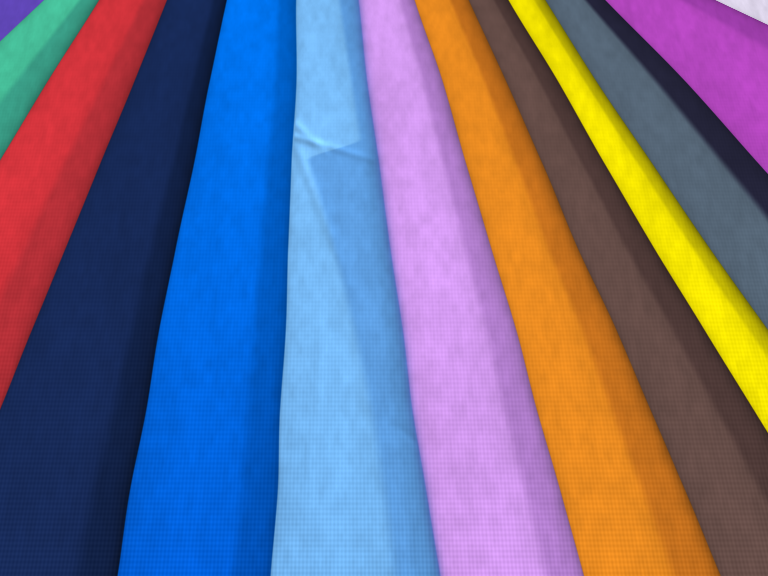
A WebGL 1 fragment shader for this texture:

```glsl
precision highp float;
// Fan of overlapping fabric strips spreading towards the viewer.
// Each strip lies between two quadratic edges, with a soft fold and a contact
// shadow; creases, fibre noise and a fine woven lattice finish the surface.
uniform vec2 u_resolution;

float hash(vec2 p) {
  vec3 q = fract(vec3(p.xyx) * 0.1031);
  q += dot(q, q.yzx + 33.33);
  return fract((q.x + q.y) * q.z);
}

float noise(vec2 p) {
  vec2 i = floor(p), f = fract(p);
  f = f * f * (3.0 - 2.0 * f);
  return mix(mix(hash(i), hash(i + vec2(1.0, 0.0)), f.x),
             mix(hash(i + vec2(0.0, 1.0)), hash(i + 1.0), f.x), f.y);
}

float fbm(vec2 p) {
  float sum = 0.0, amp = 0.5;
  for (int i = 0; i < 4; i++) {
    sum += amp * noise(p);
    p = p * 2.03 + 7.1;
    amp *= 0.5;
  }
  return sum;
}

// Edge position at depth t, through its top, middle and bottom positions.
float edge(float t, float top, float mid, float low) {
  float curve = top + t * (4.0 * mid - 3.0 * top - low)
              + t * t * 2.0 * (top + low - 2.0 * mid);
  return curve + 0.005 * (noise(vec2(t * 7.0, top * 90.0)) - 0.5);
}

// Lays one strip over what is below it; gap is the shadow depth at its right.
vec3 cloth(vec3 under, float x, float l, float r, vec3 lit, vec3 shade,
           float fold, float gap) {
  float aa = 1.0 / u_resolution.x;
  float u = (x - l) / (r - l);
  vec3 c = mix(lit, shade, smoothstep(fold - 0.05, fold + 0.05, u));
  c *= 1.0 + 0.05 * sin(3.1416 * clamp(u / fold, 0.0, 1.0));
  c *= 1.0 - gap * exp(-max(r - x, 0.0) / 0.008);
  c *= 1.0 - 0.12 * exp(-max(x - l, 0.0) / 0.003);
  return mix(under, c, smoothstep(-aa, aa, x - l));
}

// Thin crease from a to b: dark on one side, light on the other.
float crease(vec2 p, vec2 a, vec2 b, float width) {
  vec2 d = b - a;
  float h = clamp(dot(p - a, d) / dot(d, d), 0.0, 1.0);
  vec2 off = p - a - d * h;
  float side = (d.x * off.y - d.y * off.x) / length(d);
  return side / width * exp(-dot(off, off) / (width * width)) * (1.0 - 0.6 * h);
}

void main() {
  vec2 uv = gl_FragCoord.xy / u_resolution;
  float x = uv.x, t = 1.0 - uv.y;
  vec2 p = vec2(x, t * 0.75);

  // Boundaries from left to right
  float e1 = edge(t, 0.058, -0.343, -0.745);
  float e2 = edge(t, 0.128, -0.102, -0.332);
  float e3 = edge(t, 0.217, 0.065, -0.094);
  float e4 = edge(t, 0.297, 0.219, 0.152);
  float e5 = edge(t, 0.388, 0.375, 0.352);
  float e6 = edge(t, 0.465, 0.515, 0.573);
  float e7 = edge(t, 0.542, 0.655, 0.760);
  float e8 = edge(t, 0.609, 0.777, 0.940);
  float e9 = edge(t, 0.664, 0.884, 1.115);
  float e10 = edge(t, 0.710, 0.960, 1.240);
  float e11 = edge(t, 0.790, 1.130, 1.430);
  float e12 = edge(t, 0.931, 1.720, 2.500);

  // Cool strips
  vec3 c = vec3(0.38, 0.28, 0.72);
  c = cloth(c, x, e1, e2, vec3(0.27, 0.72, 0.58), vec3(0.23, 0.62, 0.53), 0.65, 0.3);
  c = cloth(c, x, e2, e3, vec3(0.80, 0.20, 0.23), vec3(0.71, 0.19, 0.22), 0.65, 0.25);
  c = cloth(c, x, e3, e4, vec3(0.09, 0.16, 0.33), vec3(0.07, 0.13, 0.27), 0.78, 0.4);
  vec3 azure = mix(vec3(0.0, 0.44, 0.91), vec3(0.01, 0.36, 0.82), t);
  c = cloth(c, x, e4, e5, azure, azure * 0.87, 0.76, 0.2);

  // Pale strip, with a diagonal fold below the pinch and a straight one above
  float diagonal = edge(t, 0.325, 0.448, 0.515);
  float upright = mix(0.442, 0.474, t * 3.5);
  float fold = mix(upright, diagonal, smoothstep(0.24, 0.28, t));
  vec3 pale = mix(vec3(0.46, 0.71, 0.93), vec3(0.44, 0.69, 0.92), t);
  c = cloth(c, x, e5, e6, pale, vec3(0.37, 0.62, 0.88),
            clamp((fold - e5) / (e6 - e5), 0.08, 0.95), 0.25);
  float onPale = smoothstep(e5, e5 + 0.004, x) * (1.0 - smoothstep(e6 - 0.004, e6, x));
  float wrinkles = crease(p, vec2(0.384, 0.162), vec2(0.425, 0.200), 0.006)
                 + crease(p, vec2(0.384, 0.178), vec2(0.485, 0.208), 0.005)
                 + 0.6 * crease(p, vec2(0.388, 0.195), vec2(0.455, 0.370), 0.007)
                 + 0.5 * crease(p, vec2(0.550, 0.580), vec2(0.515, 0.555), 0.006);
  c *= 1.0 - 0.3 * onPale * wrinkles;
  float rearFold = smoothstep(-0.006, 0.006, x - mix(0.450, 0.540, t));
  c *= 1.0 - 0.05 * onPale * rearFold * smoothstep(0.24, 0.30, t);

  // Warm strips
  c = cloth(c, x, e6, e7, vec3(0.79, 0.58, 0.90), vec3(0.70, 0.50, 0.81), 0.74, 0.3);
  float lilacRim = exp(-abs(x - e6) / 0.004);
  c = mix(c, vec3(0.34, 0.42, 0.77), 0.6 * lilacRim);
  c = cloth(c, x, e7, e8, vec3(0.87, 0.52, 0.13), vec3(0.77, 0.44, 0.12), 0.66, 0.35);
  c = cloth(c, x, e8, e9, vec3(0.38, 0.29, 0.27), vec3(0.31, 0.23, 0.22), 0.64, 0.35);
  c = cloth(c, x, e9, e10, vec3(0.93, 0.87, 0.01), vec3(0.80, 0.75, 0.02), 0.70, 0.45);
  c = cloth(c, x, e10, e11, vec3(0.32, 0.38, 0.44), vec3(0.14, 0.14, 0.22), 0.67, 0.2);
  c = cloth(c, x, e11, e12, vec3(0.68, 0.27, 0.72), vec3(0.61, 0.24, 0.66), 0.70, 0.2);
  c = cloth(c, x, e12, e12 + 0.3, vec3(0.85, 0.82, 0.90), vec3(0.80), 0.8, 0.0);

  // Fibres and weave, finer towards the far end
  vec2 w = vec2(x - 0.45, p.y) / mix(0.7, 1.0, t);
  float lattice = sin((w.x + w.y) * 620.0) * sin((w.x - w.y) * 620.0);
  float fibres = fbm(w * vec2(90.0, 60.0)) - 0.47;
  float drape = fbm(vec2(w.x * 14.0, w.y * 5.0)) - 0.47;
  c *= 1.0 + 0.035 * t * lattice + 0.13 * fibres + 0.10 * drape;
  c += 0.012 * t * lattice;
  gl_FragColor = vec4(clamp(c, 0.0, 1.0), 1.0);
}
```
